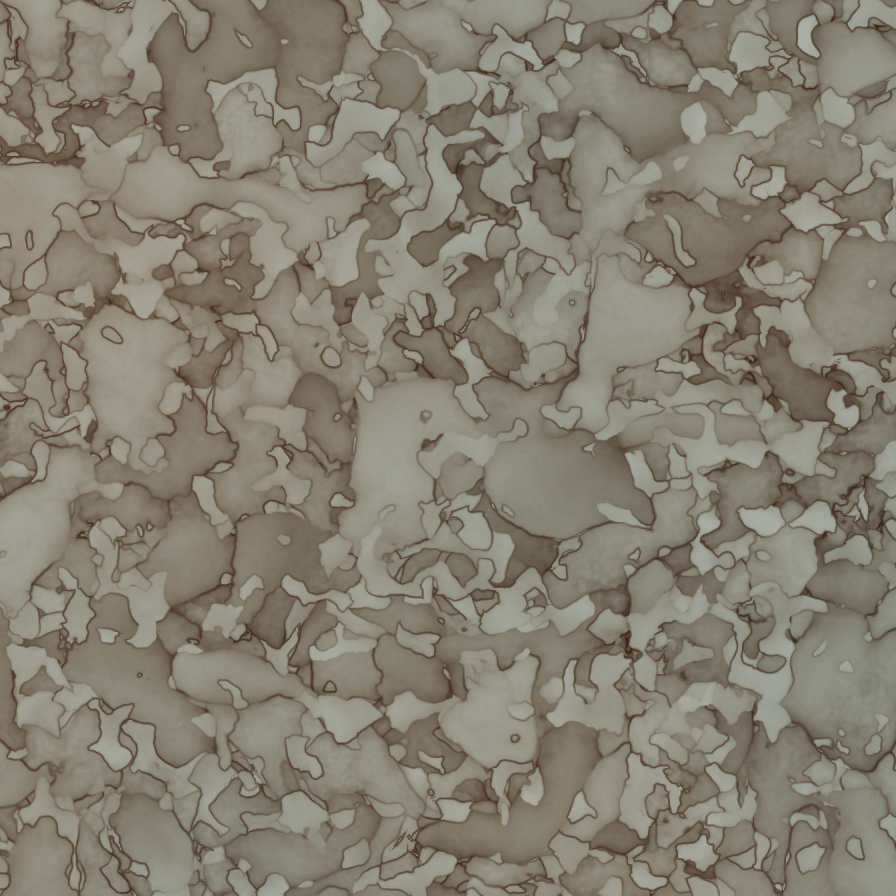
Write a WebGL 2 fragment shader that draws this texture.

```glsl
#version 300 es
precision highp float;
// Marbled ink wash: overlapping torn plates with brown rims and pale flakes along the seams.

uniform vec2 u_resolution;
out vec4 fragColor;

const vec3 UMBER = vec3(0.32, 0.25, 0.20);
const vec3 PALE_GREY = vec3(0.65, 0.66, 0.62);
const vec3 WARM_TINT = vec3(0.018, -0.004, -0.012);
const int LAYERS = 12;            // every third layer is made of flakes
const float PLATE_FREQ_MIN = 4.2;
const float PLATE_FREQ_MAX = 8.0;
const float FLAKE_FREQ_MIN = 15.0;
const float FLAKE_FREQ_MAX = 27.0;
const float PLATE_TONE = 0.77;    // 0 is umber, 1 is pale grey
const float FLAKE_TONE = 0.90;
const float RIM_DEPTH = 0.42;
const float RIM_REACH = 0.13;
const float SHADOW_DEPTH = 0.24;
const float SHADOW_REACH = 0.011;
const float LINE_WIDTH = 0.0017;
const float LINE_DEPTH = 0.75;
const float LINE_TONE = -0.12;
const float TORN_AMOUNT = 0.13;
const float GRAIN = 0.025;

const uint MUL = 1664525u;
const uint INC = 1013904223u;

// Integer hash giving two values in -1..1
vec2 hash2(vec2 cell) {
    uvec2 v = uvec2(ivec2(cell)) * MUL + INC;
    v.x += v.y * MUL;
    v.y += v.x * MUL;
    v ^= v >> 16u;
    v.x += v.y * MUL;
    v.y += v.x * MUL;
    v ^= v >> 16u;
    return vec2(v & 0xffffu) / 32767.5 - 1.0;
}

// Gradient noise, roughly -1..1
float noise(vec2 p) {
    vec2 c = floor(p), f = p - c;
    vec2 w = f * f * f * (f * (f * 6.0 - 15.0) + 10.0);
    float a = dot(hash2(c), f);
    float b = dot(hash2(c + vec2(1, 0)), f - vec2(1, 0));
    float d = dot(hash2(c + vec2(0, 1)), f - vec2(0, 1));
    float e = dot(hash2(c + vec2(1, 1)), f - vec2(1, 1));
    return 1.6 * mix(mix(a, b, w.x), mix(d, e, w.x), w.y);
}

vec2 warp(vec2 p) {
    return vec2(noise(p + 17.3), noise(p + 41.7));
}

float torn(vec2 p) {
    return noise(p) + 0.5 * noise(p * 2.1 + 5.2) + 0.3 * noise(p * 4.3 + 9.1);
}

void main() {
    vec2 uv = gl_FragCoord.xy / u_resolution.y;
    float pixel = 1.0 / u_resolution.y;

    float region = noise(uv * 3.3 + 71.0);
    float tone = 0.6 + 0.25 * noise(uv * 6.0 + 3.0);
    float seam = 1.0;             // field distance to the nearest visible plate edge

    for (int i = 0; i < LAYERS; i++) {
        bool flake = i % 3 == 2;
        float depth = float(i) / float(LAYERS - 1);
        vec2 offset = 60.0 + 40.0 * hash2(vec2(i, 7));
        float freq = flake ? mix(FLAKE_FREQ_MIN, FLAKE_FREQ_MAX, depth)
                           : mix(PLATE_FREQ_MIN, PLATE_FREQ_MAX, depth);

        // Shape field: positive inside
        vec2 p = uv * freq + offset;
        p += 0.45 * warp(p * 0.9);
        p += 0.10 * warp(p * 2.7);
        float vary = noise(uv * 8.0 + offset.yx);
        float ragged = smoothstep(-0.35, 0.4, vary);
        float field = noise(p) + TORN_AMOUNT * mix(0.15, 1.0, ragged) * torn(uv * 27.0 + offset);
        field -= flake ? 0.02 + 2.2 * seam + 0.35 * max(region, 0.0) : mix(0.06, 0.30, depth);

        // Approximate distance in canvas units
        float slope = length(vec2(dFdx(field), dFdy(field))) * u_resolution.y;
        float dist = field / max(slope, freq * 0.6);
        float melt = flake ? 0.0 : 0.010 * smoothstep(0.15, 0.7, -vary);
        float blur = max(pixel, 0.0008) + melt;
        float inside = smoothstep(-blur, blur, dist);

        // Shadow cast on what lies below
        float stain = smoothstep(-0.5, 0.5, noise(uv * 5.0 + offset + 23.0));
        float shadow = (flake ? 0.5 : 1.0) * SHADOW_DEPTH * mix(0.25, 1.0, stain);
        tone -= shadow * exp(min(dist, 0.0) / SHADOW_REACH) * (1.0 - inside);

        // Wash inside the shape, browner toward its rim
        float wash = 0.22 * noise(p * (flake ? 0.7 : 1.1) + 31.0) + 0.10 * noise(uv * 2.5 + offset);
        float rim = RIM_DEPTH * mix(0.25, 1.0, stain) * exp(-max(field, 0.0) / RIM_REACH);
        float body = (flake ? FLAKE_TONE : PLATE_TONE) + 0.11 * hash2(vec2(i, 19)).x + wash;
        tone = mix(tone, body - (flake ? 0.45 : 1.0) * rim, inside);

        // Thin dark outline that fades in and out
        float width = max((flake ? 0.75 : 1.0) * LINE_WIDTH, 0.7 * pixel);
        float line = exp(-dist * dist / (width * width));
        float strength = smoothstep(-0.45, 0.4, noise(uv * 11.0 + offset + 13.0));
        tone = mix(tone, LINE_TONE, LINE_DEPTH * line * strength * blur / (blur + 2.0 * melt));

        if (!flake) seam = min(mix(seam, 1.0, inside), abs(field));
    }

    // Colour ramp with a slight warm drift and fine grain
    tone += GRAIN * noise(uv * 170.0);
    tone = clamp(tone, -0.25, 1.2);
    vec3 colour = mix(UMBER, PALE_GREY, tone);
    colour.b -= 0.06 * max(tone * (1.0 - tone), 0.0);
    colour += WARM_TINT * (noise(uv * 2.0 + 8.0) + 0.5 - uv.x);
    fragColor = vec4(colour, 1.0);
}
```
